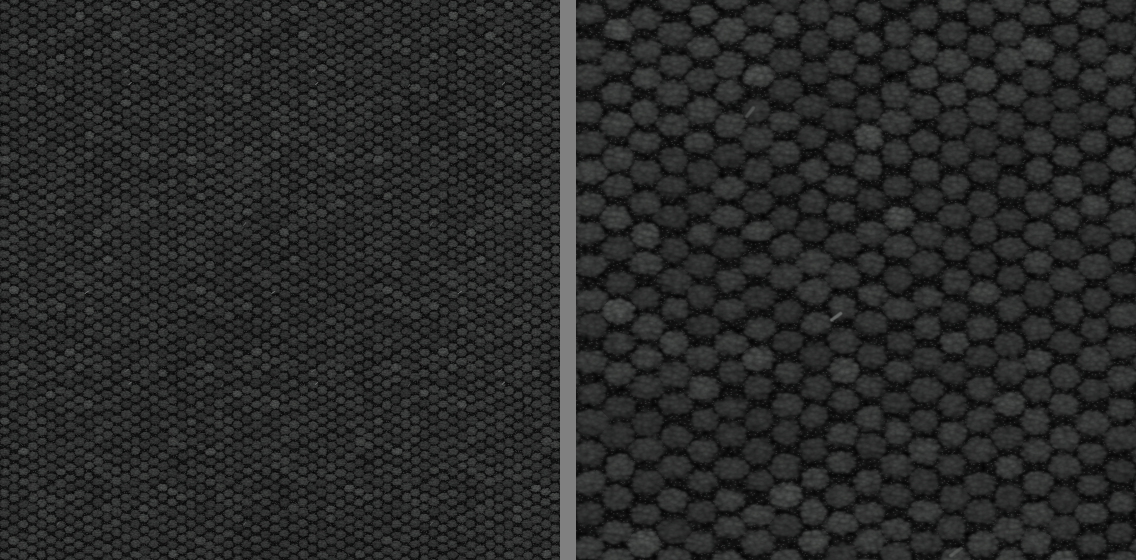
Left: the whole. Right: its middle third, enlarged.
A three.js fragment shader for this texture:

```glsl
#define COLUMNS 60.0
#define ROWS 54.0
#define TILE_COLUMNS 20.0
#define KNOT_SIZE vec2(0.62, 0.43)
#define JITTER 0.11
#define GAP_TONE 0.062
#define EDGE_TONE 0.105
#define CROWN_TONE 0.212
#define KNOT_VARIATION 0.26
#define GRAIN 0.60
#define FLECK_TILE vec2(0.33333, 0.535)
#define TINT vec3(0.985, 1.015, 0.995)

varying vec2 vUv;

float hash(vec2 p) {
  vec3 q = fract(vec3(p.xyx) * 0.1031);
  q += dot(q, q.yzx + 33.33);
  return fract((q.x + q.y) * q.z);
}

vec2 hash2(vec2 p) {
  return vec2(hash(p), hash(p + vec2(37.7, 91.3)));
}

// Distance to the nearest scattered point
float cellular(vec2 p) {
  vec2 cell = floor(p);
  float nearest = 2.0;
  for (int j = -1; j <= 1; j++) {
    for (int i = -1; i <= 1; i++) {
      vec2 id = cell + vec2(float(i), float(j));
      nearest = min(nearest, length(id + hash2(id) - p));
    }
  }
  return nearest;
}

float segmentDistance(vec2 p, vec2 halfSpan) {
  float t = clamp(dot(p, halfSpan) / dot(halfSpan, halfSpan), -1.0, 1.0);
  return length(p - halfSpan * t);
}

// Staggered yarn knots: offset from the winning knot, its radius and its seed
vec4 nearestKnot(vec2 p) {
  vec4 best = vec4(0.0, 0.0, 9.0, 0.0);
  for (int i = -1; i <= 1; i++) {
    float column = floor(p.x) + float(i);
    float stagger = 0.5 * mod(column, 2.0);
    for (int j = -1; j <= 1; j++) {
      float row = floor(p.y - stagger) + float(j);
      vec2 id = vec2(mod(column, TILE_COLUMNS), row) + 7.0;
      vec2 center = vec2(column, row + stagger) + 0.5;
      center += (hash2(id + 13.0) - 0.5) * JITTER * vec2(1.0, 1.6);
      vec2 size = KNOT_SIZE * mix(vec2(0.87), vec2(1.12), hash2(id + 51.0));
      vec2 offset = (p - center) / size;
      float radius = pow(dot(pow(abs(offset), vec2(2.3)), vec2(1.0)), 1.0 / 2.3);
      if (radius < best.z) best = vec4(offset, radius, hash(id));
    }
  }
  return best;
}

// Sparse pale fibres caught in the cloth
float flecks(vec2 uv) {
  float cover = 0.0;
  vec2 local = fract(uv / FLECK_TILE);
  for (int i = 0; i < 5; i++) {
    vec2 seed = vec2(float(i) * 5.3 + 2.0, 19.0);
    vec2 place = 0.08 + 0.84 * hash2(seed);
    float angle = 0.3 + 1.5 * hash(seed + 4.0);
    vec2 span = vec2(cos(angle), sin(angle)) * mix(0.002, 0.005, hash(seed + 8.0));
    float d = segmentDistance((local - place) * FLECK_TILE, span);
    cover += (1.0 - smoothstep(0.0003, 0.0016, d)) * mix(0.4, 0.9, hash(seed + 6.0));
  }
  return min(cover, 1.0);
}

void main() {
  // Nearly straight thread grid
  vec2 p = vUv * vec2(COLUMNS, ROWS);
  p.x += 0.05 * sin(p.y * 0.43 + 1.2 * sin(p.x * 0.31));
  p.y += 0.06 * sin(p.x * 0.37) + 0.04 * sin(p.x * 0.91 + p.y * 0.13);

  // Fuzz roughens both the outline and the tone of the knots
  float fuzz = 0.46 - cellular(vUv * vec2(200.0, 310.0));
  float lint = 0.46 - cellular(vUv * vec2(330.0, 430.0) + 17.0);
  vec4 knot = nearestKnot(p);
  float radius = knot.z - 0.22 * fuzz;
  float body = 1.0 - smoothstep(0.70, 1.10, radius);
  float dome = sqrt(max(0.0, 1.0 - radius * radius));

  // Fibres bowed across each knot
  float bow = knot.y * (1.0 + 0.3 * knot.x * knot.x) + 0.18 * knot.x;
  float fibre = 0.6 * sin(bow * 8.0 + knot.w * 40.0 + 3.0 * fuzz)
              + 0.4 * sin(bow * 14.0 + knot.x * 2.0 + knot.w * 71.0);

  // Yarn tone, with an occasional paler knot
  float tone = mix(EDGE_TONE, CROWN_TONE, dome) + 0.016 * knot.y * body;
  tone *= 1.0 + KNOT_VARIATION * (knot.w - 0.5);
  tone *= 1.0 + 0.16 * smoothstep(0.93, 1.0, knot.w);
  tone *= 1.0 + GRAIN * (0.55 * fuzz + 0.45 * lint) + 0.07 * fibre;

  // Dark gaps with faint glimpses of the crossing thread
  float gap = GAP_TONE * (1.0 + 0.9 * fuzz + 0.9 * lint);
  gap += 0.09 * smoothstep(0.22, 0.42, lint);
  float cloth = mix(gap, tone, body);

  // Broad uneven dye
  float dye = sin(vUv.x * 7.0 + 2.0 * sin(vUv.y * 5.0))
            + sin(vUv.y * 13.0 + 1.5 * sin(vUv.x * 9.0));
  cloth *= 1.0 + 0.02 * dye;

  cloth = mix(cloth, 0.46, flecks(vUv));
  gl_FragColor = vec4(clamp(cloth * TINT, 0.0, 1.0), 1.0);
}
```
